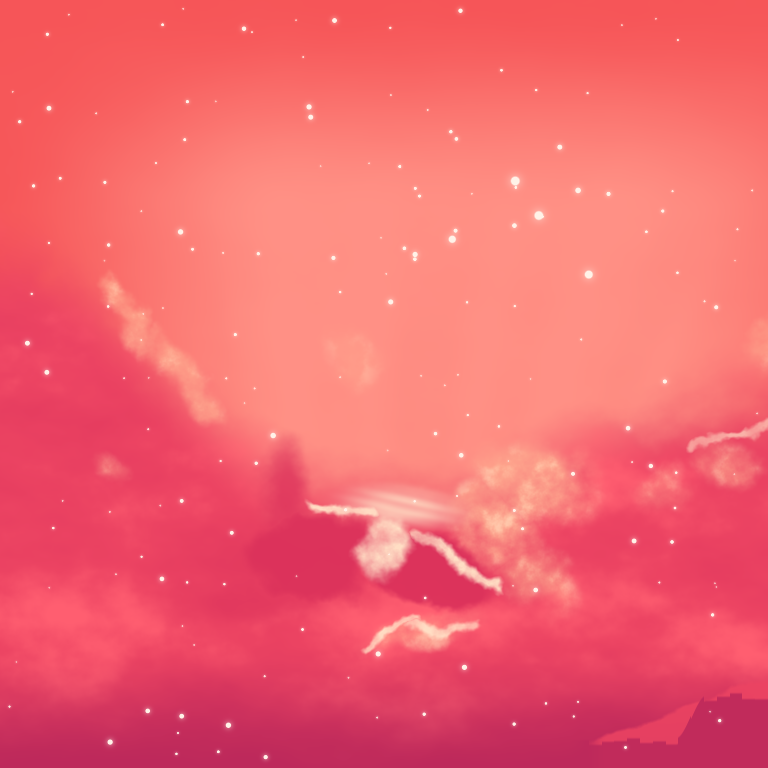
A WebGL 1 fragment shader for this background:

```glsl
precision highp float;

uniform vec2 u_resolution;

const vec3 CORAL = vec3(0.965, 0.335, 0.345);
const vec3 BLUSH = vec3(1.0, 0.565, 0.52);
const vec3 ROSE = vec3(0.925, 0.265, 0.385);
const vec3 PINK = vec3(1.0, 0.37, 0.44);
const vec3 SHADE = vec3(0.86, 0.195, 0.355);
const vec3 PLUM = vec3(0.74, 0.16, 0.355);
const vec3 PEACH = vec3(1.0, 0.69, 0.57);
const vec3 CREAM = vec3(1.0, 0.87, 0.77);
const float RAGGED = 0.045;
const float HAZE = 0.075;
const vec2 CLUSTER = vec2(0.66, 0.71);
const vec2 CLUSTER_SPREAD = vec2(0.28, 0.24);

vec2 hash2(vec2 p) {
  p = vec2(dot(p, vec2(127.1, 311.7)), dot(p, vec2(269.5, 183.3)));
  return fract(sin(p) * 43758.5);
}

float noise(vec2 p) {
  vec2 i = floor(p), f = fract(p);
  vec2 u = f * f * f * (f * (f * 6.0 - 15.0) + 10.0);
  vec2 k = vec2(0.0, 1.0);
  float a = dot(hash2(i) * 2.0 - 1.0, f);
  float b = dot(hash2(i + k.yx) * 2.0 - 1.0, f - k.yx);
  float c = dot(hash2(i + k.xy) * 2.0 - 1.0, f - k.xy);
  float d = dot(hash2(i + k.yy) * 2.0 - 1.0, f - k.yy);
  return mix(mix(a, b, u.x), mix(c, d, u.x), u.y);
}

float fbm(vec2 p) {
  float sum = 0.0, amp = 0.6;
  for (int i = 0; i < 5; i++) {
    sum += amp * noise(p);
    p = mat2(1.6, 1.2, -1.2, 1.6) * p + 3.7;
    amp *= 0.52;
  }
  return sum;
}

// Soft tilted ellipse: 1 inside, 0 outside
float puff(vec2 p, vec2 center, vec2 radius, float tilt, float soft) {
  float c = cos(tilt), s = sin(tilt);
  vec2 d = mat2(c, -s, s, c) * (p - center);
  return smoothstep(0.0, soft, 1.0 - length(d / radius));
}

// Soft line from a to b
float streak(vec2 p, vec2 a, vec2 b, float width) {
  vec2 ab = b - a;
  float t = clamp(dot(p - a, ab) / dot(ab, ab), 0.0, 1.0);
  return smoothstep(width, width * 0.2, length(p - a - ab * t));
}

float star(vec2 p, vec2 center, float radius) {
  float d = length(p - center) / radius;
  return smoothstep(1.2, 0.6, d) + 0.35 * exp(-d * d * 0.4);
}

float starGrid(vec2 p, float cells, float share) {
  vec2 id = floor(p * cells);
  vec2 h = hash2(id + cells);
  vec2 center = (id + 0.2 + 0.6 * hash2(id + 17.3)) / cells;
  float radius = mix(0.0013, 0.0038, h.y * h.y * h.y);
  return step(h.x, share) * mix(0.4, 1.0, h.y) * star(p, center, radius);
}

void main() {
  vec2 uv = gl_FragCoord.xy / u_resolution;
  float broad = fbm(uv * vec2(4.0, 7.0) + 2.3);
  float fine = fbm(uv * 22.0 + 8.1);
  vec2 warp = vec2(fbm(uv * 13.0), fbm(uv * 13.0 + 31.7));
  vec2 p = uv + RAGGED * warp;

  // Glowing sky with faint shafts
  float glow = smoothstep(1.0, 0.72, uv.y) * smoothstep(-0.05, 0.4, uv.x)
             * smoothstep(1.3, 0.8, uv.x);
  float angle = (uv.x - 0.5) / (uv.y + 0.35);
  float shafts = noise(vec2(angle * 16.0, 2.5)) * smoothstep(0.85, 0.5, uv.y);
  vec3 color = mix(CORAL, BLUSH, clamp(glow + 0.12 * shafts + 0.1 * broad, 0.0, 1.0));

  // Cloud bank, high on the left and rising again on the right
  float ridge = 0.36 + 0.3 * smoothstep(0.42, 0.0, uv.x)
              + 0.12 * smoothstep(0.55, 1.0, uv.x);
  float bank = smoothstep(HAZE, -HAZE, uv.y - ridge - 0.1 * broad - 0.03 * fine);
  vec3 bankColor = mix(ROSE, PINK, smoothstep(-0.05, 0.4, broad + 0.25 * fine));
  bankColor = mix(bankColor, SHADE, 0.5 * smoothstep(0.05, -0.4, broad));
  bankColor = mix(bankColor, PLUM, smoothstep(0.17, -0.01, uv.y + 0.05 * broad));
  color = mix(color, bankColor, bank);

  // Sunlit clouds
  float lit = puff(p, vec2(0.70, 0.375), vec2(0.11, 0.065), -0.3, 0.6);
  lit = max(lit, puff(p, vec2(0.645, 0.315), vec2(0.075, 0.065), -0.5, 0.6));
  lit = max(lit, 0.8 * puff(p, vec2(0.70, 0.25), vec2(0.075, 0.05), -0.9, 0.8));
  lit = max(lit, 0.8 * puff(p, vec2(0.955, 0.395), vec2(0.055, 0.035), 0.2, 0.8));
  lit = max(lit, 0.45 * puff(p, vec2(0.86, 0.365), vec2(0.05, 0.035), 0.4, 0.8));
  lit = max(lit, 0.8 * puff(p, vec2(1.0, 0.56), vec2(0.03, 0.06), -0.3, 0.8));
  lit = max(lit, 0.5 * puff(p, vec2(0.46, 0.535), vec2(0.05, 0.055), 0.5, 0.9));
  lit = max(lit, 0.5 * puff(p, vec2(0.145, 0.393), vec2(0.025, 0.03), 0.0, 0.9));
  lit = max(lit, 0.9 * streak(p, vec2(0.15, 0.62), vec2(0.19, 0.55), 0.025));
  lit = max(lit, 0.9 * streak(p, vec2(0.20, 0.55), vec2(0.275, 0.465), 0.028));
  lit = max(lit, 0.7 * puff(p, vec2(0.55, 0.175), vec2(0.1, 0.03), 0.25, 0.8));
  lit *= clamp(0.72 + 1.3 * fine, 0.15, 1.0);
  color = mix(color, PEACH, lit);
  color = mix(color, CREAM, lit * smoothstep(0.0, 0.35, fine) * 0.6);

  // Bright veil over the gap
  float bands = 0.65 + 0.6 * noise(vec2(uv.x * 5.0, uv.y * 90.0 + uv.x * 18.0));
  float veil = puff(uv, vec2(0.525, 0.34), vec2(0.11, 0.035), -0.12, 0.8);
  color = mix(color, CREAM, veil * bands);

  // Shadowed clouds before the light
  float dark = puff(p, vec2(0.41, 0.275), vec2(0.09, 0.07), 0.0, 0.35);
  dark = max(dark, puff(p, vec2(0.565, 0.255), vec2(0.1, 0.048), -0.25, 0.3));
  dark = max(dark, 0.8 * puff(p, vec2(0.37, 0.36), vec2(0.05, 0.09), 0.2, 0.8));
  dark = max(dark, 0.5 * puff(p, vec2(0.32, 0.215), vec2(0.15, 0.04), 0.0, 0.8));
  color = mix(color, SHADE, dark * 0.95);

  // Gleaming core and rims
  float rim = puff(p, vec2(0.503, 0.29), vec2(0.04, 0.048), -0.2, 0.5);
  rim = max(rim, streak(p, vec2(0.41, 0.345), vec2(0.48, 0.33), 0.011));
  rim = max(rim, streak(p, vec2(0.54, 0.30), vec2(0.655, 0.235), 0.011));
  rim = max(rim, streak(p, vec2(0.48, 0.155), vec2(0.54, 0.19), 0.009));
  rim = max(rim, streak(p, vec2(0.54, 0.18), vec2(0.62, 0.185), 0.011));
  rim = max(rim, 0.7 * streak(p, vec2(0.91, 0.41), vec2(1.0, 0.45), 0.008));
  color = mix(color, CREAM, rim * clamp(0.85 + fine, 0.3, 1.0));

  // Lit slope and blocky skyline in the lower right
  float slope = 0.035 + 0.36 * (uv.x - 0.77) + 0.012 * fine;
  float hill = smoothstep(0.003, -0.003, uv.y - slope) * smoothstep(0.76, 0.79, uv.x);
  color = mix(color, ROSE, hill * 0.85);
  float block = hash2(vec2(floor(uv.x * 60.0), 4.0)).x;
  float skyline = 0.025 + 0.06 * smoothstep(0.88, 0.92, uv.x) + 0.014 * block;
  float city = smoothstep(0.002, -0.002, uv.y - skyline) * smoothstep(0.74, 0.77, uv.x);
  color = mix(color, PLUM, city * 0.9);

  // Scattered stars and a brighter cluster
  float stars = starGrid(uv, 11.0, 0.5) + starGrid(uv, 19.0, 0.25);
  for (int i = 0; i < 14; i++) {
    vec2 h = hash2(vec2(float(i), 5.7));
    float size = hash2(vec2(float(i), 9.2)).x;
    vec2 center = CLUSTER + (h - 0.5) * CLUSTER_SPREAD;
    stars += star(uv, center, mix(0.002, 0.0065, size * size));
  }
  color = mix(color, vec3(1.0, 0.95, 0.91), clamp(stars, 0.0, 1.0));
  gl_FragColor = vec4(color, 1.0);
}
```
